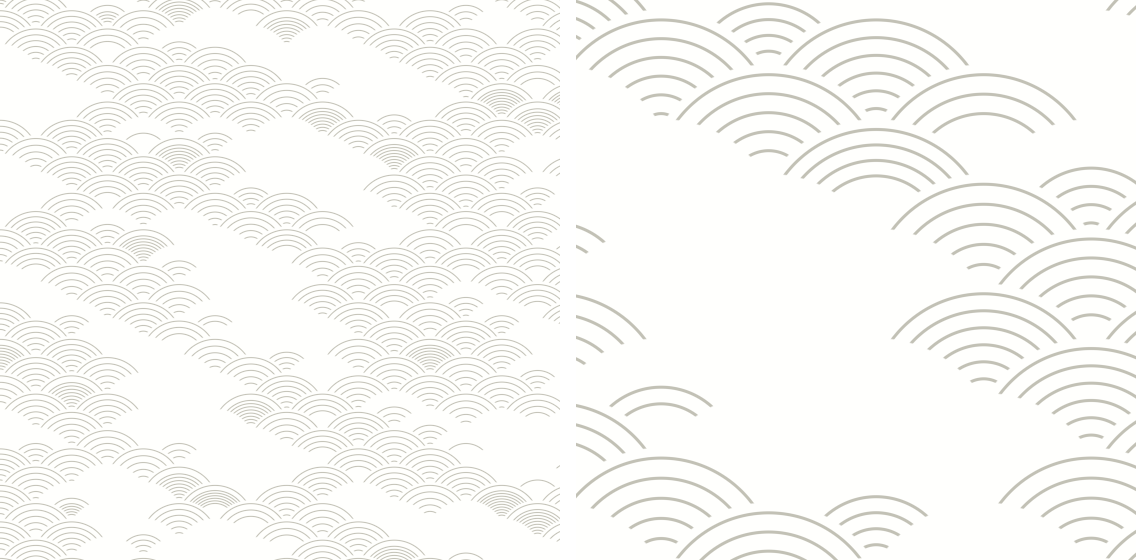
Left, the full canvas; right, a detail of the centre.
Reproduce this pattern procedurally as a WebGL 1 fragment shader.

```glsl
precision highp float;
uniform vec2 u_resolution;

const vec2 STEP = vec2(0.128, 0.0326); // column width and row height
const float REACH = 0.0742;            // scale radius with its blank margin

float hash(vec2 cell) {
  return fract(sin(dot(cell, vec2(12.99, 78.23))) * 43758.5);
}

// Layered sines along the lattice diagonals group scales into slanted clouds.
float cloud(vec2 cell) {
  float u = (cell.x - cell.y) * 0.5;
  float v = (cell.x + cell.y) * 0.5;
  return sin(1.75 * v + 1.3 * sin(0.45 * u + 0.8))
       + 0.7 * sin(0.75 * u + 0.5 * v + 2.0)
       + 0.35 * sin(2.1 * u + 1.3 * v) + 0.25;
}

// Concentric arcs of one scale; d is the distance from its centre.
float arcs(vec2 cell, float d, float px) {
  float outer = 0.068;
  if (cloud(cell) < 0.0) {
    // Small caps peek out above some cloud tops.
    bool capped = cloud(cell - vec2(0.0, 2.0)) > 0.0 && hash(cell + 3.7) > 0.6;
    if (!capped) return 0.0;
    outer = 0.045;
  }
  float gap = mix(0.0092, 0.0122, hash(cell + 9.1));
  float inner = hash(cell + 5.3) > 0.88 ? 0.035 : 0.012;
  float depth = outer - d;

  // A few scales have doubled lines towards the middle.
  if (hash(cell + 1.9) > 0.86 && depth > 1.25 * gap) gap *= 0.5;

  float ring = max(floor(depth / gap + 0.5), 0.0) * gap;
  if (outer - ring < inner) return 0.0;
  float offset = abs(depth - ring);
  return 1.0 - smoothstep(0.0009 - 0.7 * px, 0.0009 + 0.7 * px, offset);
}

void main() {
  float px = 1.0 / min(u_resolution.x, u_resolution.y);
  vec2 p = gl_FragCoord.xy * px;
  float baseRow = floor(p.y / STEP.y);
  float ink = 0.0;
  float visible = 1.0;

  // Lower rows lie in front, so composite from the bottom upwards.
  for (int k = -3; k <= 2; k++) {
    float row = baseRow + float(k);
    float shift = 0.5 * mod(row, 2.0);
    float column = floor(p.x / STEP.x - shift + 0.5) + shift;
    float d = length(p - vec2(column, row) * STEP);
    float cover = 1.0 - smoothstep(REACH - px, REACH + px, d);
    if (cover > 0.0) {
      ink += visible * cover * arcs(vec2(2.0 * column, row), d, px);
      visible *= 1.0 - cover;
    }
  }

  vec3 paper = vec3(1.0, 1.0, 0.992);
  vec3 line = vec3(0.76, 0.755, 0.71);
  gl_FragColor = vec4(mix(paper, line, ink), 1.0);
}
```
